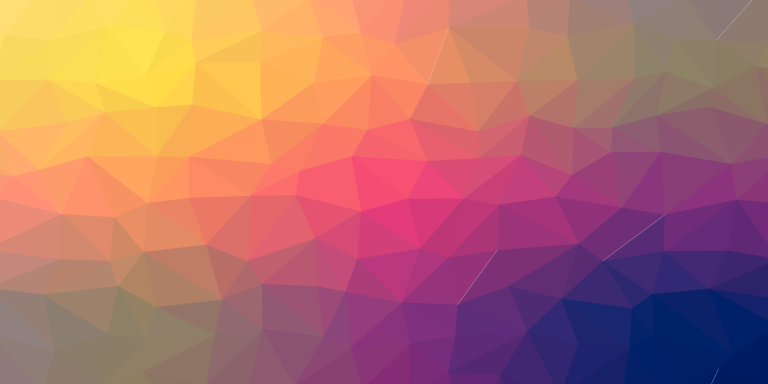
Reproduce this background procedurally as a WebGL 1 fragment shader.

```glsl
precision highp float;
// Low-poly triangle mesh shaded from warm yellow through pink to deep navy.
uniform vec2 u_resolution;

const vec2 CELL = vec2(0.134, 0.115); // mesh spacing, in canvas heights
const float JITTER = 0.68;            // vertex scatter, in cells
const float SHADE_RANGE = 0.022;      // brightness spread between facets
const float SEAM_CHANCE = 0.035;
const float SEAM_WIDTH = 0.001;
const float SEAM_OPACITY = 0.3;

const vec3 CREAM  = vec3(1.00, 0.85, 0.46);
const vec3 YELLOW = vec3(1.00, 0.89, 0.27);
const vec3 PINK   = vec3(0.97, 0.24, 0.48);
const vec3 NAVY   = vec3(0.00, 0.14, 0.42);
const vec3 INK    = vec3(0.00, 0.10, 0.38);
const vec3 SEAM   = vec3(0.90, 0.82, 0.80);
const vec3 BLEND_WARMTH = vec3(0.055, 0.0, 0.05); // keeps mixed hues from greening

float hash(vec2 p) {
  return fract(sin(dot(p, vec2(127.1, 311.7))) * 43758.5453);
}

float cross2(vec2 a, vec2 b) {
  return a.x * b.y - a.y * b.x;
}

// Colour ramp shared by both axes
float stepBetween(float from, float to, float t) {
  return clamp((t - from) / (to - from), 0.0, 1.0);
}

vec3 ramp(float t) {
  vec3 c = mix(CREAM, YELLOW, stepBetween(0.0, 0.20, t));
  c = mix(c, PINK, stepBetween(0.20, 0.52, t));
  c = mix(c, NAVY, stepBetween(0.52, 0.84, t));
  return mix(c, INK, stepBetween(0.84, 1.0, t));
}

// Average of the ramp read from the left and from the top
vec3 background(vec2 p, float aspect) {
  vec3 across = ramp(p.x / aspect);
  vec3 down = ramp(1.0 - p.y);
  return 0.5 * (across + down) + BLEND_WARMTH * abs(across.r - down.r);
}

// Mesh geometry
vec2 vertex(vec2 id) {
  vec2 offset = vec2(hash(id), hash(id + 57.3)) - 0.5;
  return (id + offset * JITTER) * CELL;
}

float edgeDistance(vec2 p, vec2 a, vec2 b) {
  return cross2(b - a, p - a) / length(b - a);
}

float segmentDistance(vec2 p, vec2 a, vec2 b) {
  vec2 ab = b - a;
  float t = clamp(dot(p - a, ab) / dot(ab, ab), 0.0, 1.0);
  return length(p - a - ab * t);
}

// Smaller triangle area when a quad is split from a to c
float splitQuality(vec2 a, vec2 b, vec2 c, vec2 d) {
  return min(cross2(b - a, c - a), cross2(c - a, d - a));
}

// Facet colour, weighted by its smooth coverage in alpha
vec4 facet(vec2 p, vec2 a, vec2 b, vec2 c, float aspect, float pixel) {
  float inside = min(edgeDistance(p, a, b),
                 min(edgeDistance(p, b, c), edgeDistance(p, c, a)));
  float coverage = clamp(0.5 + inside / pixel, 0.0, 1.0);
  vec2 center = (a + b + c) / 3.0;
  float shade = 1.0 + SHADE_RANGE * (hash(center * 9.0) - 0.5) * 2.0;
  return vec4(background(center, aspect) * shade, 1.0) * coverage;
}

void main() {
  float pixel = 1.0 / u_resolution.y;
  float aspect = u_resolution.x * pixel;
  vec2 p = gl_FragCoord.xy * pixel;
  vec2 base = floor(p / CELL);
  vec4 sum = vec4(0.0);
  float seam = 0.0;

  for (int j = -1; j <= 1; j++) {
    for (int i = -1; i <= 1; i++) {
      vec2 id = base + vec2(float(i), float(j));
      vec2 a = vertex(id);
      vec2 b = vertex(id + vec2(1.0, 0.0));
      vec2 c = vertex(id + vec2(1.0, 1.0));
      vec2 d = vertex(id + vec2(0.0, 1.0));

      // Turn the quad so that a to c is the better diagonal
      if (splitQuality(b, c, d, a) > splitQuality(a, b, c, d)) {
        vec2 first = a;
        a = b;
        b = c;
        c = d;
        d = first;
      }
      sum += facet(p, a, b, c, aspect, pixel);
      sum += facet(p, a, c, d, aspect, pixel);

      // Rare pale hairline along the diagonal
      float line = 1.0 - smoothstep(0.0, SEAM_WIDTH + pixel * 0.5, segmentDistance(p, a, c));
      seam = max(seam, line * step(1.0 - SEAM_CHANCE, hash(id + 19.7)));
    }
  }

  vec3 color = sum.rgb / max(sum.a, 0.0001);
  gl_FragColor = vec4(mix(color, SEAM, seam * SEAM_OPACITY), 1.0);
}
```
